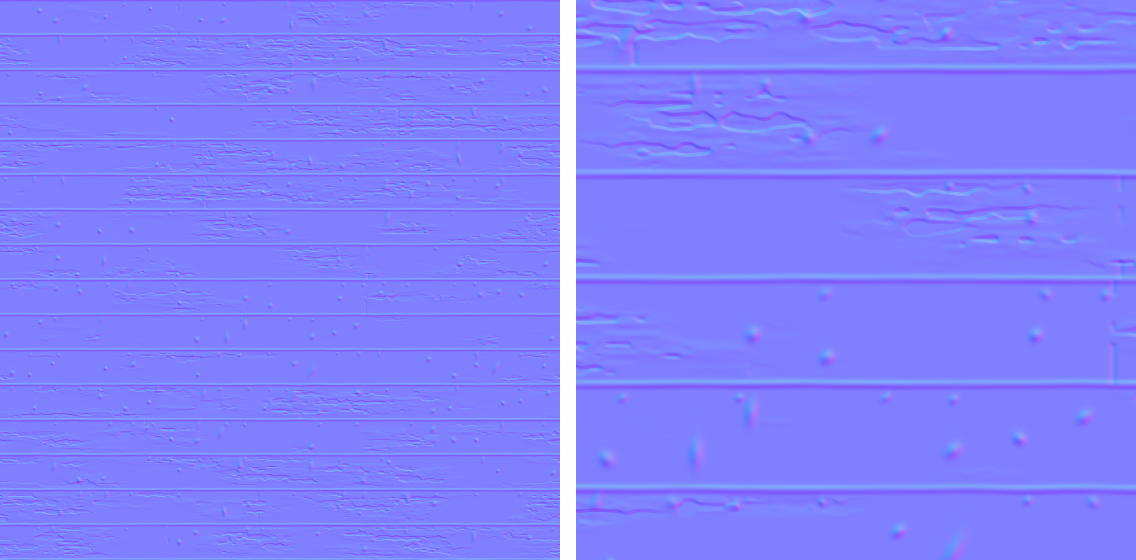
Left: the whole. Right: its middle third, enlarged.
A WebGL 1 fragment shader for this texture map:

```glsl
precision highp float;
// Tangent-space normal map of weathered painted boards, stacked in even rows.
// A height field of grain, flaking paint, joints and nail bumps is differenced
// into slopes; the seams between boards are added as a pair of slope bands.

uniform vec2 u_resolution;

#define BOARDS 16.0          // rows down the canvas
#define UNIT (1.0 / 768.0)   // fine length, also the unit of height
#define SEAM_SLOPE 0.31      // tilt of the seam edges
#define SEAM_WIDTH 1.15      // softness of each seam band, in units
#define GRAIN_HEIGHT 0.42
#define FLAKE_HEIGHT 0.50
#define WEAR_LEVEL 0.50      // higher leaves more smooth paint
#define BUMP_CELLS 24.0      // candidate bumps along each board
#define BUMP_CHANCE 0.42
#define BUMP_HEIGHT 0.95
#define JOINT_CHANCE 0.35

float hash(vec2 p) {
  return fract(sin(dot(p, vec2(127.1, 311.7))) * 43758.55);
}

// Value noise that wraps in x after a whole number of cells.
float noise(vec2 p, float period, float seed) {
  vec2 i = floor(p);
  vec2 f = p - i;
  f = f * f * (3.0 - 2.0 * f);
  float x0 = mod(i.x, period);
  float x1 = mod(i.x + 1.0, period);
  float y = i.y + seed * 37.0;
  return mix(mix(hash(vec2(x0, y)), hash(vec2(x1, y)), f.x),
             mix(hash(vec2(x0, y + 1.0)), hash(vec2(x1, y + 1.0)), f.x), f.y);
}

float boardNoise(vec2 q, vec2 cells, float seed) {
  return noise(q * cells, cells.x, seed);
}

// One row of rounded, slanted bumps; q.y runs from 0 to 1 over the board.
float bumps(vec2 q, float seed, float low, float high, float size) {
  float cell = floor(q.x * BUMP_CELLS);
  vec2 key = vec2(mod(cell, BUMP_CELLS), seed);
  float present = step(hash(key + 3.3), BUMP_CHANCE);
  vec2 center = vec2((cell + mix(0.25, 0.75, hash(key + 7.1))) / BUMP_CELLS,
                     mix(low, high, hash(key + 11.9)));
  vec2 d = (q - center) * vec2(1.0, 1.0 / BOARDS) / UNIT;
  float stretch = 1.0 + 1.3 * step(0.75, hash(key + 17.3));
  d.x -= d.y * (hash(key + 23.7) - 0.3) * 0.7;
  d.y /= stretch;
  float radius = size * mix(0.75, 1.25, hash(key + 29.5));
  return present * exp(-dot(d, d) / (radius * radius));
}

float boardHeight(vec2 p, float board) {
  vec2 q = vec2(p.x, p.y * BOARDS - board);
  float seed = mod(board, BOARDS) + 1.0;

  // Worn patches, kept off the board edges.
  float level = WEAR_LEVEL + 0.16 * (hash(vec2(seed, 5.7)) - 0.5);
  float patches = 0.7 * boardNoise(q, vec2(7.0, 2.0), seed + 20.0)
                + 0.3 * boardNoise(q, vec2(24.0, 6.0), seed + 40.0);
  float worn = smoothstep(level - 0.06, level + 0.16, patches);
  worn *= smoothstep(0.04, 0.18, q.y) * smoothstep(0.98, 0.84, q.y);

  // Long grain and the ragged rims of flaked paint.
  float grain = 0.6 * boardNoise(q, vec2(36.0, 17.0), seed + 60.0)
              + 0.4 * boardNoise(q, vec2(150.0, 21.0), seed + 80.0);
  float flake = 0.65 * boardNoise(q, vec2(22.0, 8.0), seed + 100.0)
              + 0.35 * boardNoise(q, vec2(110.0, 18.0), seed + 120.0);
  float h = worn * (GRAIN_HEIGHT * grain
          - FLAKE_HEIGHT * smoothstep(0.55, 0.64, flake));

  // Scattered bumps, then small nail heads below the upper seam.
  h += BUMP_HEIGHT * bumps(q, seed + 140.0, 0.15, 0.80, 2.5);
  h += 0.6 * BUMP_HEIGHT * bumps(q, seed + 170.0, 0.85, 0.90, 1.9);

  // A faint broken butt joint on some boards.
  float joint = (q.x - mix(0.1, 0.9, hash(vec2(seed, 9.1)))) / UNIT;
  float broken = smoothstep(0.3, 0.6, boardNoise(q, vec2(3.0, 9.0), seed + 200.0));
  h -= 0.35 * step(hash(vec2(seed, 13.3)), JOINT_CHANCE) * broken
     * exp(-joint * joint / 1.7);
  return h;
}

float band(float d) {
  return exp(-d * d / (SEAM_WIDTH * SEAM_WIDTH));
}

// Upward tilt above each board boundary, downward tilt below it.
float seamTilt(vec2 p) {
  float row = floor(p.y * BOARDS + 0.5);
  float seed = mod(row, BOARDS);
  float d = (p.y - row / BOARDS) / UNIT;
  d += 0.5 * (noise(vec2(p.x * 30.0, 0.0), 30.0, seed + 230.0) - 0.5);
  float wear = mix(0.85, 1.1, noise(vec2(p.x * 48.0, 0.0), 48.0, seed + 260.0));
  return SEAM_SLOPE * wear * (band(d - 1.6) - band(d + 1.0));
}

void main() {
  vec2 p = gl_FragCoord.xy / u_resolution;
  float board = floor(p.y * BOARDS);
  vec2 e = vec2(0.8 * UNIT, 0.0);

  vec2 slope = vec2(boardHeight(p + e.xy, board) - boardHeight(p - e.xy, board),
                    boardHeight(p + e.yx, board) - boardHeight(p - e.yx, board)) / 1.6;
  vec2 tilt = -slope + vec2(0.0, seamTilt(p));
  vec3 normal = normalize(vec3(tilt, 1.0));
  gl_FragColor = vec4(0.5 + 0.5 * normal, 1.0);
}
```
